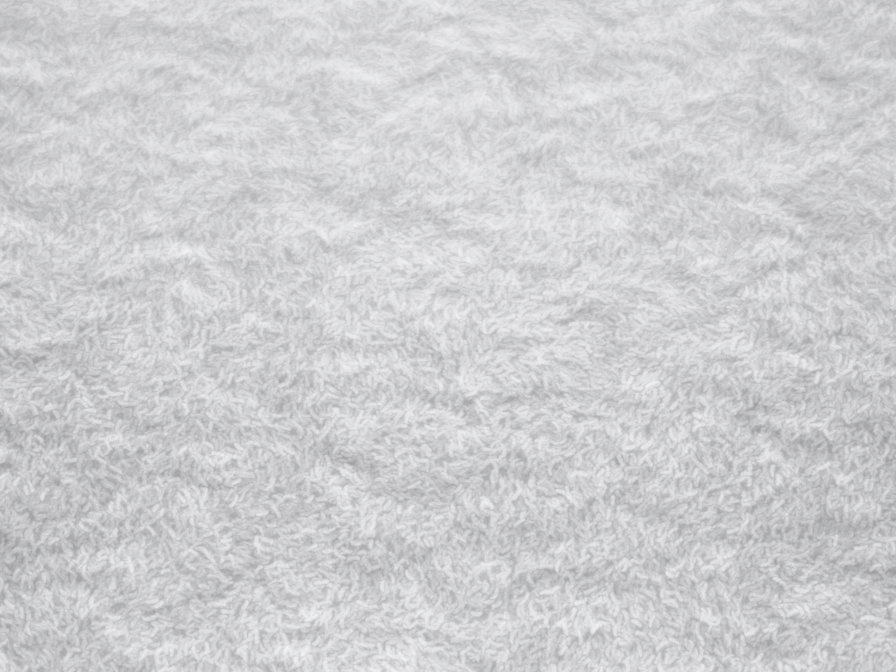
This texture is drawn by a Shadertoy shader. Its source:

```glsl
// Soft white terry towelling: tiny curled yarn loops over rumpled, clumped pile.

vec2 hash2(vec2 cell) {
    vec3 q = fract(cell.xyx * vec3(0.1031, 0.1030, 0.0973));
    q += dot(q, q.yzx + 33.33);
    return fract((q.xx + q.yz) * q.zy);
}

// Smooth cellular mounds with uneven heights
float mounds(vec2 p) {
    vec2 cell = floor(p);
    float sum = 0.0;
    for (int y = -1; y <= 1; y++)
    for (int x = -1; x <= 1; x++) {
        vec2 c = cell + vec2(x, y);
        float d = length(p - c - hash2(c));
        sum += exp(-8.0 * (d - 0.35 * hash2(c + 53.0).x));
    }
    return 1.0 + log(sum) / 8.0;
}

// Rumpled pile: large and small clumps, wider than tall
float pileHeight(vec2 p) {
    p += 0.014 * sin(p.yx * vec2(31.0, 27.0) + 2.0 * sin(p * 17.0));
    p += 0.005 * sin(p.yx * vec2(83.0, 97.0) + 2.0 * sin(p * 59.0));
    return 0.6 * mounds(p * vec2(9.0, 14.0)) + 0.4 * mounds(p * vec2(21.0, 30.0) + 7.0);
}

// Combing direction of the yarn, drifting across the cloth
float combAngle(vec2 p) {
    return 0.9 + 0.8 * sin(p.x * 7.0 + 2.0 * sin(p.y * 9.0))
               + 0.7 * sin(p.y * 19.0 - p.x * 13.0 + sin(p.x * 31.0));
}

// Overlapping bent capsules; the highest one at each point wins
float yarnLoops(vec2 p, float scale, float seed) {
    vec2 g = p * scale, cell = floor(g);
    float top = 0.0;
    for (int y = -2; y <= 2; y++)
    for (int x = -2; x <= 2; x++) {
        vec2 c = cell + vec2(x, y);
        vec2 place = hash2(c + seed), trait = hash2(c + seed + 71.0);
        vec2 d = g - c - place;
        float angle = combAngle((c + place) / scale) + 2.2 * (trait.y - 0.5);
        vec2 axis = vec2(cos(angle), sin(angle));
        float along = dot(d, axis);
        float across = dot(d, vec2(-axis.y, axis.x)) + (place.x - 0.5) * along * along;
        float dist = length(vec2(max(abs(along) - 0.3 - 0.35 * place.y, 0.0), across));
        float body = 1.0 - smoothstep(0.05, 0.46, dist);
        top = max(top, body * (0.4 + 0.6 * trait.x));
    }
    return top;
}

void mainImage(out vec4 fragColor, in vec2 fragCoord) {
    vec2 uv = fragCoord / iResolution.xy;
    vec2 p = fragCoord / iResolution.y;
    p.y += 0.15 * p.y * p.y; // the cloth recedes towards the top

    // Clumps lit from above
    float pile = pileHeight(p);
    float relief = pile - pileHeight(p + vec2(0.004, 0.016));

    // Front loops, deeper loops and fine fuzz
    float loops = max(yarnLoops(p, 72.0, 3.0), 0.75 * yarnLoops(p, 84.0, 131.0));
    float fuzz = yarnLoops(p, 150.0, 277.0);
    float crispness = mix(1.0, 0.5, smoothstep(0.3, 0.95, uv.y));

    // Broad light: bright upper middle, dim sides and lower fold
    float side = 2.0 * uv.x - 1.0;
    float fold = (uv.y - 0.25 - 0.04 * sin(uv.x * 7.0)) / 0.2;
    float light = 0.845 - 0.05 * side * side - 0.04 * exp(-fold * fold);

    float tone = light + crispness * (0.16 * (loops - 0.55) + 0.05 * (fuzz - 0.5))
               + 0.10 * (pile - 0.7) + 0.16 * relief;
    tone -= 0.35 * max(tone - 0.87, 0.0); // soft highlight shoulder

    vec3 white = tone + vec3(-0.001, 0.0, 0.006 + 0.006 * side * side);
    fragColor = vec4(clamp(white, 0.0, 1.0), 1.0);
}
```
